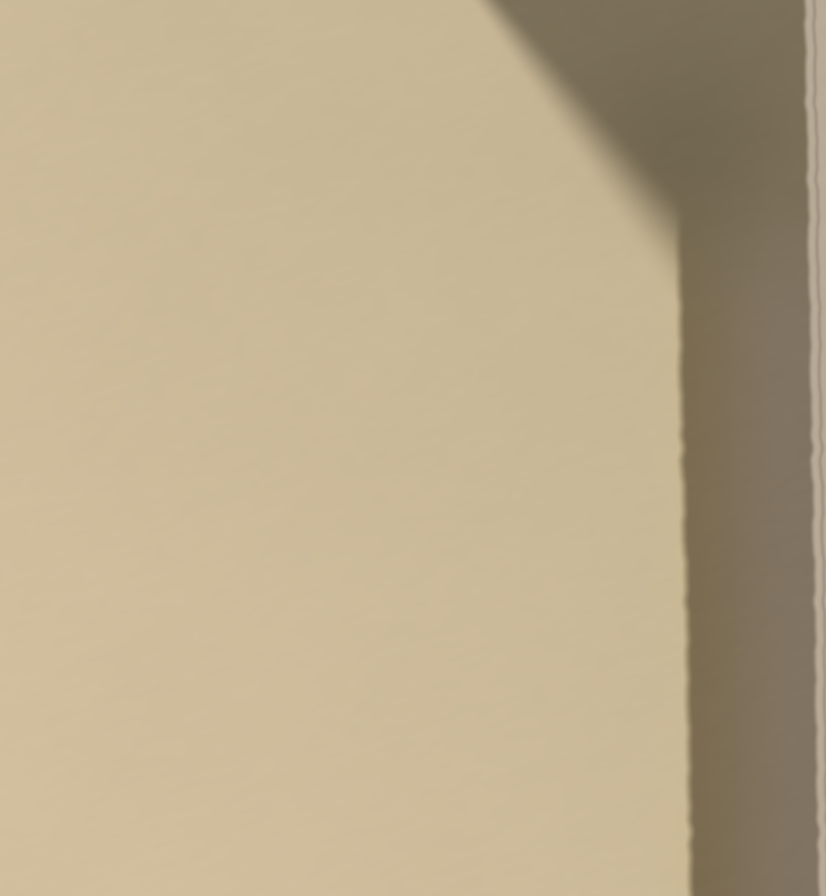
A WebGL 1 fragment shader for this texture:

```glsl
precision highp float;
// Warm plaster wall with a soft diagonal shadow, a shaded side face and a pale trim.
uniform vec2 u_resolution;

// Wall and shadow colours
const vec3 WALL_WARM = vec3(0.825, 0.750, 0.620);
const vec3 WALL_COOL = vec3(0.755, 0.695, 0.570);
const vec3 SHADE_TOP = vec3(0.480, 0.435, 0.345);
const vec3 SHADE_DEEP = vec3(0.425, 0.385, 0.300);
const vec3 SHADE_INNER = vec3(0.480, 0.422, 0.315);
const vec3 SHADE_OUTER = vec3(0.505, 0.450, 0.380);
const vec3 TRIM_LIGHT = vec3(0.715, 0.665, 0.590);
const vec3 TRIM_GROOVE = vec3(0.570, 0.520, 0.455);

// Layout: x is a share of the width, y a share of the height
const float CORNER_TOP = 0.822;
const float CORNER_BOTTOM = 0.836;
const float TRIM_TOP = 0.974;
const float TRIM_BOTTOM = 0.992;
const float CORNER_BLUR = 0.007;
const float TRIM_BLUR = 0.004;

// Diagonal shadow, measured in canvas heights
const vec2 SHADOW_START = vec2(0.544, 1.0);
const vec2 SHADOW_NORMAL = vec2(0.789, 0.614);
const float BLUR_START = 0.016;
const float BLUR_GROWTH = 0.095;

const float MOTTLE = 0.014;
const float GRAIN = 0.006;

float hash(vec2 p) {
  vec3 q = fract(vec3(p.xyx) * 0.1031);
  q += dot(q, q.yzx + 33.33);
  return fract((q.x + q.y) * q.z);
}

float valueNoise(vec2 p) {
  vec2 cell = floor(p);
  vec2 f = fract(p);
  f = f * f * (3.0 - 2.0 * f);
  float low = mix(hash(cell), hash(cell + vec2(1.0, 0.0)), f.x);
  float high = mix(hash(cell + vec2(0.0, 1.0)), hash(cell + 1.0), f.x);
  return mix(low, high, f.y);
}

float fbm(vec2 p) {
  float sum = 0.0;
  float weight = 0.5;
  for (int i = 0; i < 4; i++) {
    sum += weight * valueNoise(p);
    p = p * 2.03 + 17.7;
    weight *= 0.5;
  }
  return sum;
}

float softStep(float d, float halfWidth) {
  return smoothstep(-halfWidth, halfWidth, d);
}

vec3 wallColor(vec2 uv, float cornerDist) {
  float cool = 0.12 + 0.50 * uv.x + 0.42 * (uv.y - 0.25);
  vec3 color = mix(WALL_WARM, WALL_COOL, clamp(cool, 0.0, 1.0));
  // Faint yellow bounce beside the corner
  float rim = exp(-abs(cornerDist) / 0.025);
  return color + rim * vec3(0.004, 0.003, -0.014);
}

vec3 shadeColor(vec2 uv, float cornerDist) {
  float across = smoothstep(0.0, 0.13, cornerDist);
  vec3 side = mix(SHADE_INNER, SHADE_OUTER, across);
  vec3 color = mix(side, SHADE_TOP, smoothstep(0.60, 0.95, uv.y));
  vec2 deep = (uv - vec2(0.84, 0.83)) / vec2(0.13, 0.11);
  return mix(color, SHADE_DEEP, 0.65 * exp(-dot(deep, deep)));
}

vec3 trimColor(float trimDist) {
  float groove = exp(-pow((trimDist - 0.011) / 0.0025, 2.0));
  return mix(TRIM_LIGHT, TRIM_GROOVE, 0.6 * groove);
}

void main() {
  vec2 uv = gl_FragCoord.xy / u_resolution;
  vec2 pos = gl_FragCoord.xy / u_resolution.y;

  // Slightly uneven upright edges
  float wobble = (valueNoise(vec2(3.0, uv.y * 70.0)) - 0.5) * 0.003;
  float slope = smoothstep(0.0, 0.75, uv.y);
  float cornerDist = uv.x - mix(CORNER_BOTTOM, CORNER_TOP, slope) + wobble;
  float trimDist = uv.x - mix(TRIM_BOTTOM, TRIM_TOP, uv.y) + wobble;

  // The penumbra widens as the shadow descends
  float shadowDist = dot(pos - SHADOW_START, SHADOW_NORMAL);
  float shadowBlur = BLUR_START + BLUR_GROWTH * clamp(1.0 - uv.y, 0.0, 0.4);
  float shadow = softStep(shadowDist, shadowBlur);
  float side = softStep(cornerDist, CORNER_BLUR);
  float cover = 1.0 - (1.0 - shadow) * (1.0 - side);

  vec3 color = mix(wallColor(uv, cornerDist), shadeColor(uv, cornerDist), cover);
  color = mix(color, trimColor(trimDist), softStep(trimDist, TRIM_BLUR));

  // Broad mottling and fine slanted plaster grain
  float mottle = fbm(pos * 6.0) - 0.47;
  vec2 slanted = vec2(pos.x + 0.4 * pos.y, pos.y - 0.4 * pos.x);
  float grain = valueNoise(slanted * vec2(45.0, 130.0)) - 0.5;
  color += (MOTTLE * mottle + GRAIN * grain) * vec3(1.0, 0.95, 0.9);
  gl_FragColor = vec4(color, 1.0);
}
```
